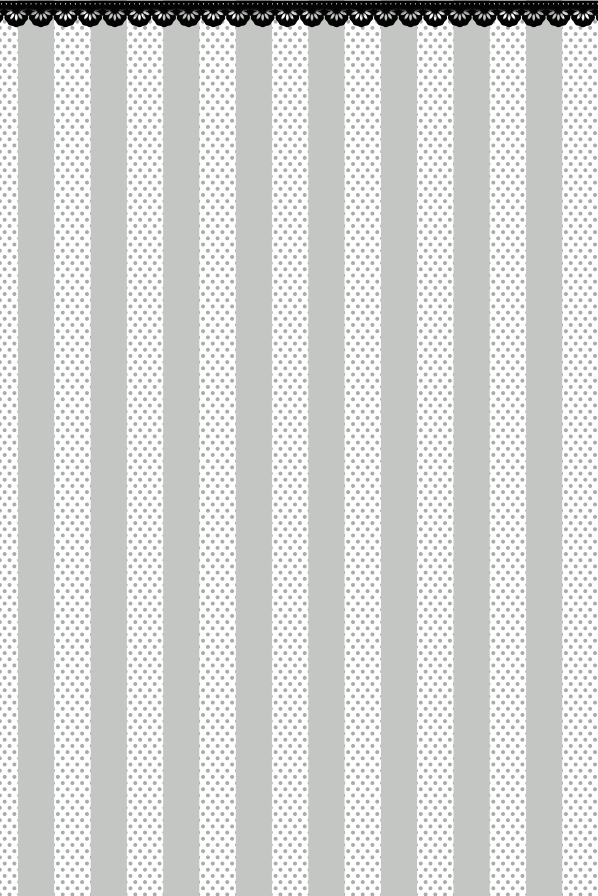
Write a WebGL 2 fragment shader that draws this pattern.

```glsl
#version 300 es
precision highp float;
// Grey and polka-dot vertical stripes below a black scalloped lace trim.
uniform vec2 u_resolution;
out vec4 outColor;

// Antialiased coverage of a signed distance; pixel is the size of one pixel.
float cover(float dist, float pixel) {
    return 1.0 - smoothstep(-0.6 * pixel, 0.6 * pixel, dist);
}

// Coordinate within a repeat, centred on zero.
float centredMod(float x, float period) {
    return mod(x + 0.5 * period, period) - 0.5 * period;
}

// Staggered rows of dots, aligned to the middle of each stripe.
float dotDistance(vec2 p) {
    float row = floor(p.y / 5.3);
    float shift = 4.15 * mod(row, 2.0);
    vec2 cell = vec2(centredMod(p.x + shift, 8.3), mod(p.y, 5.3) - 2.65);
    return length(cell) - 1.68;
}

// Lace: an edged heading with eyelets, then shell fans with open petals.
float laceDistance(vec2 p) {
    vec2 q = vec2(centredMod(p.x - 246.0, 21.1), p.y);

    // Outer outline with a small picot edge
    vec2 shell = q - vec2(0.0, 12.8);
    float scallop = length(shell) - 10.2 - 0.3 * cos(atan(shell.x, shell.y) * 10.0);
    float heading = max(0.5 - q.y, q.y - 15.0 + 0.15 * abs(q.x));
    float lace = min(scallop, heading);

    // Narrow petal openings spread downward from the top of the fan
    vec2 fan = q - vec2(0.0, 8.5);
    float radius = length(fan);
    float angle = atan(fan.x, fan.y);
    float across = abs(centredMod(angle, 0.56)) * radius;
    float petal = length(vec2(across / 1.15, (radius - 6.4) / 2.6)) - 1.0;
    petal = max(petal, abs(angle) - 1.35);
    lace = max(lace, -petal * 1.1);

    // Fine eyelets along the heading
    vec2 eyelet = vec2(centredMod(q.x, 4.22), q.y - 3.3);
    return max(lace, 0.5 - length(eyelet));
}

void main() {
    // The canvas is 512 units wide, with y measured down from the top
    float pixel = 512.0 / u_resolution.x;
    vec2 p = vec2(gl_FragCoord.x, u_resolution.y - gl_FragCoord.y) * pixel;

    vec3 stripeGrey = vec3(0.765, 0.775, 0.765);
    vec3 paperWhite = vec3(0.998);
    vec3 dotGrey = vec3(0.665, 0.672, 0.672);
    vec3 laceBlack = vec3(0.015);

    // Dotted white stripes on grey
    float stripeX = centredMod(p.x - 62.0, 62.14);
    float dots = cover(dotDistance(vec2(stripeX, p.y)), pixel);
    vec3 dotted = mix(paperWhite, dotGrey, dots);
    vec3 color = mix(stripeGrey, dotted, cover(abs(stripeX) - 15.6, pixel));

    // Lace trim along the top edge
    color = mix(color, laceBlack, cover(laceDistance(p), pixel));
    outColor = vec4(color, 1.0);
}
```
